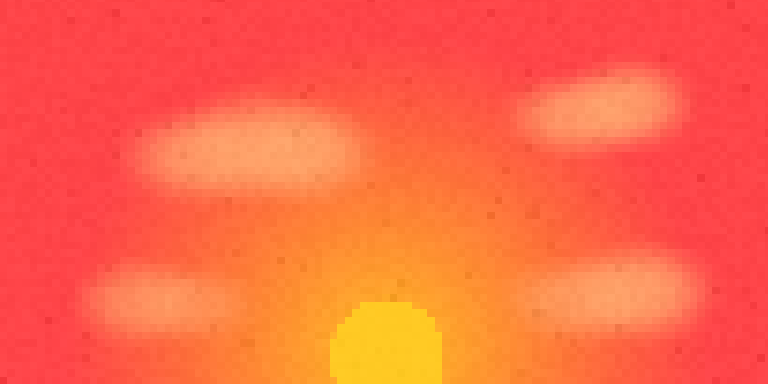
A WebGL 2 fragment shader for this background:

```glsl
#version 300 es
precision highp float;

uniform vec2 u_resolution;
out vec4 fragColor;

const float CELLS = 51.2; // mosaic cells per canvas height

// Soft cloud lobes: centre xy, radius xy
const vec4 PUFFS[9] = vec4[9](
  vec4(0.52, 0.594, 0.22, 0.13), vec4(0.67, 0.62, 0.22, 0.155), vec4(0.80, 0.604, 0.20, 0.14),
  vec4(1.50, 0.698, 0.19, 0.115), vec4(1.64, 0.729, 0.175, 0.125),
  vec4(0.365, 0.214, 0.18, 0.118), vec4(0.51, 0.208, 0.165, 0.105),
  vec4(1.50, 0.219, 0.20, 0.115), vec4(1.665, 0.24, 0.21, 0.135));
const float DENSITY[9] = float[9](0.7, 0.65, 0.75, 0.75, 0.8, 0.6, 0.45, 0.6, 0.8);

float hash(vec2 p) {
  vec3 q = fract(vec3(p.xyx) * 0.1031);
  q += dot(q, q.yzx + 33.33);
  return fract((q.x + q.y) * q.z);
}

float cloudCover(vec2 p) {
  float clear = 1.0;
  for (int i = 0; i < 9; i++) {
    float d = length((p - PUFFS[i].xy) / PUFFS[i].zw);
    clear *= 1.0 - DENSITY[i] * (1.0 - smoothstep(0.25, 1.15, d));
  }
  return 1.0 - clear;
}

void main() {
  // Snap to square cells, in units of canvas height
  vec2 cell = floor(gl_FragCoord.xy / u_resolution.y * CELLS);
  vec2 p = (cell + 0.5) / CELLS;

  // Sky glow around the sun
  float sunDistance = length(p - vec2(1.01, 0.073));
  float glow = pow(clamp((0.84 - sunDistance) / 0.74, 0.0, 1.0), 1.1);
  vec3 color = mix(vec3(1.0, 0.27, 0.285), vec3(1.0, 0.68, 0.16), glow);

  // Clouds
  color = mix(color, vec3(1.0, 0.68, 0.44), 0.95 * cloudCover(p));

  // Sun disc
  float sun = 1.0 - smoothstep(0.147, 0.153, sunDistance);
  color = mix(color, vec3(1.0, 0.79, 0.14), sun);

  // Fine grain with a few darker specks
  float grain = (hash(cell) - 0.5) * 0.03;
  grain -= 0.04 * smoothstep(0.97, 0.99, hash(cell + 71.0));
  color += grain * (1.0 - 0.7 * sun);

  fragColor = vec4(clamp(color, 0.0, 1.0), 1.0);
}
```
